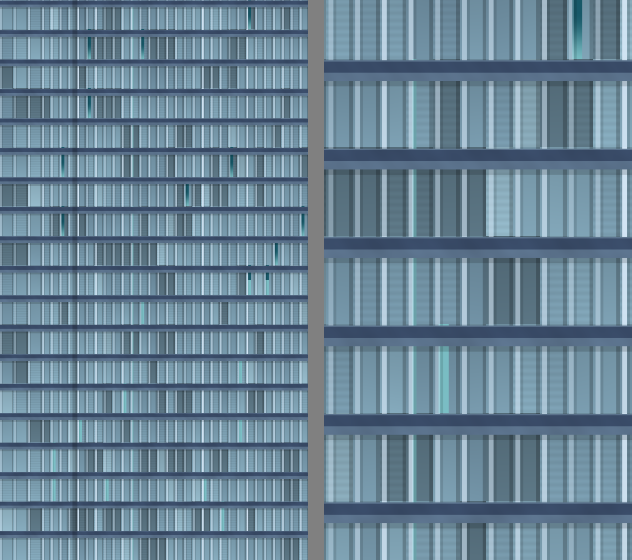
Left, the full canvas; right, a detail of the centre.
Give the GLSL for this texture, as a Shadertoy shader.

```glsl
const float FLOORS = 19.0;
const float TEAL_BAY = 13.0;

const vec3 GLASS_LIGHT = vec3(0.50, 0.64, 0.71);
const vec3 GLASS_MID = vec3(0.41, 0.53, 0.605);
const vec3 GLASS_DARK = vec3(0.31, 0.40, 0.45);
const vec3 SLAB = vec3(0.22, 0.29, 0.40);
const vec3 LEDGE = vec3(0.35, 0.44, 0.54);
const vec3 MULLION = vec3(0.84, 0.91, 0.97);
const vec3 TEAL_LIGHT = vec3(0.48, 0.76, 0.78);
const vec3 TEAL_DARK = vec3(0.05, 0.32, 0.38);

float hash(vec2 p) {
    p = fract(p * vec2(0.1731, 0.2317) + 0.137);
    p += dot(p, p.yx + 19.31);
    return fract((p.x + p.y) * p.x * 37.7);
}

float layeredSines(vec2 p) {
    return 0.5 * sin(p.x + 1.7 * sin(p.y)) + 0.3 * sin(2.3 * p.y - p.x)
         + 0.2 * sin(4.1 * p.x + 3.3 * p.y);
}

// Soft-edged interval from lo to hi
float band(float x, float lo, float hi, float aa) {
    return smoothstep(lo - aa, lo + aa, x) - smoothstep(hi - aa, hi + aa, x);
}

// Bay index, distance from its left side, bay width
vec3 bayAt(float x) {
    float start = 0.249, width = 0.0289, first = 7.0;
    if (x < 0.135) {
        start = -0.002; width = 0.0457; first = 0.0;
    } else if (x < 0.249) {
        start = 0.135; width = 0.0285; first = 3.0;
    }
    float t = (x - start) / width;
    return vec3(first + floor(t), fract(t) * width, width);
}

// Pane tone, with occasional darker pairs and paler singles
vec3 glass(vec2 cell, vec2 uv, float height) {
    float tone = 0.45 * hash(vec2(cell.x, 3.0)) + 0.55 * hash(cell + 11.0);
    tone += 0.22 * layeredSines(uv * vec2(9.0, 14.0)) + 0.12 - 0.2 * uv.y;
    vec3 color = mix(GLASS_MID, GLASS_LIGHT, clamp(tone + 0.2, 0.0, 1.15));
    float pairDark = step(0.91, hash(vec2(floor(cell.x * 0.5), cell.y) + 41.0));
    float singleDark = step(0.93, hash(cell + 73.0));
    float pale = step(0.965, hash(cell + 97.0));
    color = mix(color, GLASS_DARK, 0.75 * max(pairDark, singleDark));
    color = mix(color, vec3(0.60, 0.74, 0.80), 0.7 * pale);
    float blinds = step(0.6, hash(cell + 29.0)) * sin(height * 56.0);
    return color * (1.0 + 0.025 * blinds) * mix(0.93, 1.03, height);
}

// Narrow tinted vent beside a mullion
vec3 addVent(vec3 color, vec2 cell, float x, float height, float up, float aa) {
    float fixedVent = step(abs(cell.x - TEAL_BAY), 0.1) * step(0.15, hash(cell + 5.0));
    float openVent = step(0.958, hash(cell + 59.0)) * step(3.5, cell.x);
    float deep = openVent * step(0.5, up) * smoothstep(1.1, 0.3, height);
    vec3 tint = mix(TEAL_LIGHT, TEAL_DARK, deep);
    float mask = band(x, 0.006, mix(0.011, 0.017, openVent), aa);
    return mix(color, tint, mask * max(0.75 * fixedVent, 0.9 * openVent));
}

// Bright fin with a shaded side and uneven shine
vec3 addMullion(vec3 color, vec2 cell, float x, float width, float aa) {
    float shine = mix(0.4, 1.0, hash(vec2(cell.x, 17.0)));
    shine *= mix(0.75, 1.0, hash(cell + 83.0));
    shine *= cell.x < 7.0 ? 0.8 : 1.0;
    color *= 1.0 - 0.22 * band(x, width - 0.004, width + 0.01, aa);
    color *= 1.0 - 0.12 * band(x, 0.008, 0.011, aa);
    return mix(color, MULLION, shine * band(x, 0.0025, 0.0077, aa));
}

// Dark slab edge over a lighter ledge
vec3 addSlab(vec3 color, vec2 uv, float s, float aa) {
    float wear = 1.0 + 0.06 * layeredSines(uv * vec2(60.0, 97.0));
    color = mix(color, LEDGE * wear, band(s, 0.015, 0.25, aa));
    color = mix(color, SLAB * wear, band(s, 0.03, 0.155, aa));
    return color * (1.0 - 0.15 * band(s, 0.25, 0.31, aa));
}

void mainImage(out vec4 fragColor, in vec2 fragCoord) {
    vec2 uv = fragCoord / iResolution.xy;
    float aaX = 0.5 / iResolution.x;
    float aaY = 0.5 * FLOORS / iResolution.y;

    // Floor and bay coordinates
    float level = (1.0 - uv.y) * FLOORS;
    float s = fract(level);
    vec3 bay = bayAt(uv.x);
    vec2 cell = vec2(bay.x, floor(level));
    float height = clamp((s - 0.25) / 0.75, 0.0, 1.0);

    // Facade layers
    vec3 color = glass(cell, uv, height);
    color = addVent(color, cell, bay.y, height, uv.y, aaX);
    color = addMullion(color, cell, bay.y, bay.z, aaX);
    color = addSlab(color, uv, s, aaY);

    // Vertical joint between the two wings
    color *= 1.0 - 0.22 * band(uv.x, 0.235, 0.251, 2.0 * aaX);
    fragColor = vec4(color, 1.0);
}
```
